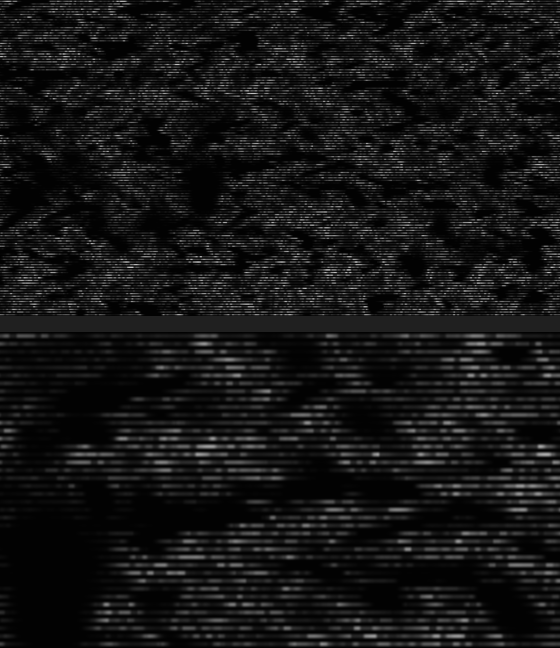
Top: the whole. Bottom: its middle third, enlarged.
Give the GLSL for this texture, as a Shadertoy shader.

```glsl
// Dark analogue static: fine grey scanlines broken into short streaks.
// Each line is pushed sideways by a smooth wobble, which shears the noise
// into chevrons; soft masks cut many small gaps and a few larger patches.

float hash(vec2 cell) {
    vec3 q = fract(cell.xyx * vec3(0.1031, 0.1030, 0.0973));
    q += dot(q, q.yzx + 33.33);
    return fract((q.x + q.y) * q.z);
}

float noise(vec2 p) {
    vec2 cell = floor(p);
    vec2 f = fract(p);
    f = f * f * (3.0 - 2.0 * f);
    float low = mix(hash(cell), hash(cell + vec2(1.0, 0.0)), f.x);
    float high = mix(hash(cell + vec2(0.0, 1.0)), hash(cell + 1.0), f.x);
    return mix(low, high, f.y);
}

// Sideways displacement of a scanline at height y
float wobble(float y) {
    return 0.13 * noise(vec2(y * 27.0, 3.5))
         + 0.04 * noise(vec2(y * 62.0, 17.5));
}

void mainImage(out vec4 fragColor, in vec2 fragCoord) {
    vec2 p = fragCoord / iResolution.y;

    // Scanlines: every row samples the noise at its own centre
    float lineCount = 120.0;
    float row = floor(p.y * lineCount);
    float y = (row + 0.5) / lineCount;
    float scan = 0.5 - 0.5 * cos(6.28318 * p.y * lineCount);
    float x = p.x + wobble(y) + 2.0;

    // Sheared streaks, with finer grain that differs from row to row
    float streak = noise(vec2(x * 46.0, y * 58.0 + 5.0));
    float grain = smoothstep(0.1, 0.9, noise(vec2(x * 150.0, row + 40.0)));
    float light = 0.07 + 0.72 * pow(streak, 1.2) * (0.22 + 0.78 * grain);

    // Small gaps follow the shear
    float gaps = 0.65 * noise(vec2(x * 17.0, y * 34.0 + 60.0))
               + 0.35 * noise(vec2(x * 36.0, y * 64.0 + 90.0));
    float mask = smoothstep(0.24, 0.52, gaps);

    // Larger dark patches stay mostly upright and gather low on the left
    float patches = 0.45 * noise(vec2(p.x * 5.0, y * 5.0) + 20.0)
                  + 0.55 * noise(vec2(p.x * 9.0 + x * 3.0, y * 14.0) + 70.0);
    patches += 0.1 * smoothstep(0.3, 0.7, p.y) + 0.05 * smoothstep(0.4, 1.4, p.x);
    mask *= smoothstep(0.2, 0.42, patches);

    // Horizontal bands of stronger and weaker signal
    float band = 0.7 + 0.6 * noise(vec2(y * 20.0, 8.5));

    float grey = 0.006 + scan * light * mask * band;
    fragColor = vec4(vec3(min(grey, 0.75)), 1.0);
}
```
